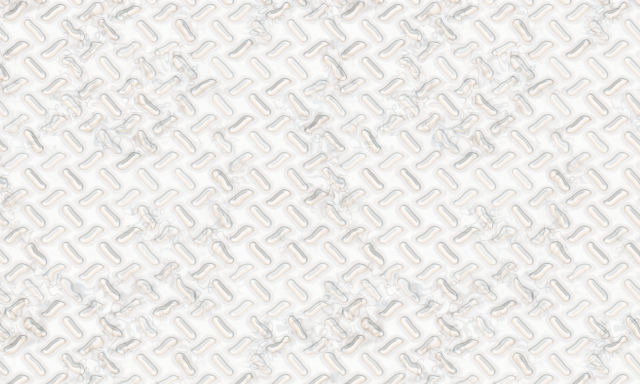
Give the GLSL for this texture, as a Shadertoy shader.

```glsl
float hash(vec2 c) {
    vec3 q = fract(c.xyx * 0.1031);
    q += dot(q, q.yzx + 33.33);
    return fract((q.x + q.y) * q.z);
}

// Value noise that wraps after the given number of lattice cells
float noise(vec2 p, float period) {
    vec2 i = floor(p), f = fract(p);
    f = f * f * (3.0 - 2.0 * f);
    vec2 a = mod(i, period), b = mod(i + 1.0, period);
    return mix(mix(hash(a), hash(vec2(b.x, a.y)), f.x),
               mix(hash(vec2(a.x, b.y)), hash(b), f.x), f.y);
}

float line(float d, float width) {
    return exp(-d * d / (width * width));
}

// Light absorbed by one raised tread: nested outlines with tinted flanks
vec3 treadInk(vec2 q, vec2 axis, float halfLength, float bend, float rnd) {
    float u = dot(q, axis);
    float v = dot(q, vec2(-axis.y, axis.x)) + bend * u * u * u;
    float d = length(vec2(max(abs(u) - halfLength, 0.0), v)) - 0.125;
    float side = smoothstep(-0.1, 0.1, v + 0.3 * bend * u * 0.2);
    float inside = smoothstep(0.02, -0.03, d);

    float rim = line(d + 0.015, 0.026) * mix(0.45, 1.0, side);
    float crest = line(v - 0.015 - 0.04 * rnd, 0.026) * smoothstep(halfLength + 0.06, halfLength - 0.06, abs(u));
    float halo = line(d - 0.055, 0.045);
    vec3 ink = vec3(0.17, 0.19, 0.22) * (rim + crest * mix(0.4, 0.95, rnd));
    ink += vec3(0.045, 0.05, 0.05) * halo;
    ink += vec3(0.01, 0.055, 0.10) * inside * line(v + 0.065, 0.035);
    ink += vec3(0.07, 0.04, 0.015) * inside * line(v - 0.08, 0.03);
    return ink * mix(0.7, 1.1, rnd);
}

// Small rings scattered on a fine wrapped grid
float bubbles(vec2 g, float period) {
    float sum = 0.0;
    for (int y = -1; y <= 1; y++)
    for (int x = -1; x <= 1; x++) {
        vec2 cell = floor(g) + vec2(x, y);
        vec2 id = mod(cell, period);
        float rnd = hash(id + 71.0);
        vec2 center = cell + 0.2 + 0.6 * vec2(hash(id + 13.0), hash(id + 37.0));
        float ring = line(length(g - center) - mix(0.15, 0.36, fract(rnd * 7.0)), 0.1);
        sum += ring * step(0.6, rnd);
    }
    return min(sum, 1.0);
}

void mainImage(out vec4 fragColor, in vec2 fragCoord) {
    // One unit per tread spacing; the wear wraps every nine treads
    vec2 p = fragCoord / iResolution.xy * vec2(17.07, 10.36) - vec2(0.933, 0.52);

    // Worn patches
    float patches = 0.65 * noise(p, 9.0) + 0.35 * noise(p * 2.0 + 5.0, 18.0);
    float wear = smoothstep(0.5, 0.78, patches);
    vec2 warp = vec2(noise(p * 4.0, 36.0), noise(p * 4.0 + 17.0, 36.0)) - 0.5;
    vec2 w = p + warp * mix(0.04, 0.17, wear);

    // Two interleaved sets of treads leaning opposite ways
    vec2 fallId = round(p), riseId = round(p - 0.5);
    vec3 ink = treadInk(w - fallId, normalize(vec2(0.67, -0.74)), 0.25, 0.0,
                        hash(mod(fallId, 9.0) + 3.0));
    ink += treadInk(w - riseId - 0.5, normalize(vec2(0.73, 0.69)), 0.23, 2.0,
                    hash(mod(riseId, 9.0) + 59.0));

    // Wrinkles follow the contours of fine noise
    float relief = noise(w * 4.0 + 9.0, 36.0) + 0.4 * noise(w * 8.0, 72.0);
    float wrinkle = 1.0 - smoothstep(0.0, 0.26, abs(fract(relief * 2.0) - 0.5));
    float scratches = wrinkle * mix(0.12, 0.8, wear) + bubbles(w * 4.0, 36.0) * wear * 0.8;
    vec3 tint = mix(vec3(0.10, 0.075, 0.06), vec3(0.06, 0.085, 0.10), noise(p * 3.0 + 4.0, 27.0));
    ink += tint * scratches;

    // Soft grey shading of the sheet
    ink += 0.02 * noise(p * 2.0 + 11.0, 18.0) * (0.4 + wear);
    fragColor = vec4(clamp(vec3(0.988, 0.987, 0.985) - ink, 0.0, 1.0), 1.0);
}
```
